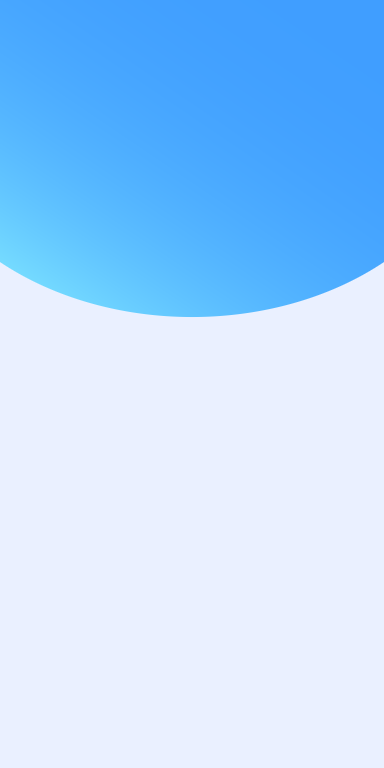
Reproduce this background procedurally as a WebGL 1 fragment shader.

```glsl
precision highp float;
// A wide blue ellipse hangs from the top edge over a pale, flat backdrop.
// The ellipse is an implicit curve with a one-pixel soft rim; its fill is
// a slanted gradient, eased so the light gathers at the lower left.

uniform vec2 u_resolution;

// Approximate signed distance to an ellipse, in pixels
float ellipseDistance(vec2 offset, vec2 radii) {
  vec2 q = offset / radii;
  float r = length(q);
  return (r - 1.0) * r / max(length(q / (radii * u_resolution)), 1e-5);
}

// Deep blue at the upper right, bright cyan at the lower left
vec3 slantedBlue(vec2 uv) {
  float slant = dot(1.0 - uv, vec2(0.5, 1.475));
  float glow = pow(clamp(slant, 0.0, 1.0), 2.8);
  return mix(vec3(0.251, 0.620, 1.0), vec3(0.455, 0.855, 1.0), glow);
}

void main() {
  vec2 uv = gl_FragCoord.xy / u_resolution;
  vec3 backdrop = vec3(0.916, 0.943, 1.0);

  float edge = ellipseDistance(uv - vec2(0.5, 0.8685), vec2(0.75, 0.2813));
  float inside = clamp(0.5 - edge, 0.0, 1.0);

  gl_FragColor = vec4(mix(backdrop, slantedBlue(uv), inside), 1.0);
}
```
